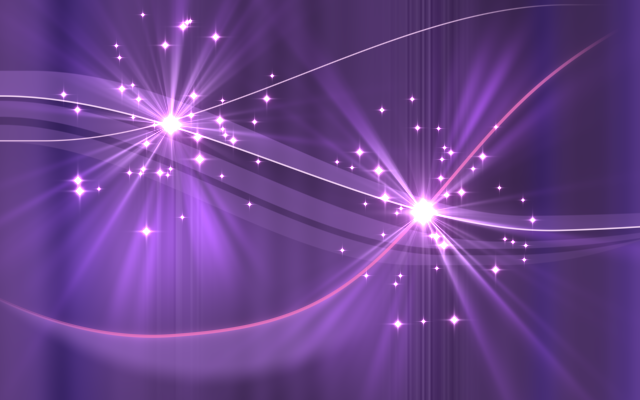
This background is drawn by a Shadertoy shader. Its source:

```glsl
// Violet light curtain crossed by translucent ribbons and thin glowing curves.
// Two flares burst with angular-noise rays, each amid a hashed cloud of sparkles.
#define FLARE_A vec2(0.427, 0.688)
#define FLARE_B vec2(1.058, 0.469)
#define SPARKLES 42
#define CLOUD_RADIUS 0.29
#define RAY_LENGTH 0.19
#define RIBBON_ALPHA 0.42
#define DARK vec3(0.255, 0.165, 0.345)
#define MID vec3(0.43, 0.28, 0.58)
#define LILAC vec3(0.63, 0.44, 0.8)
#define VIOLET vec3(0.57, 0.25, 0.82)
#define PINK vec3(0.95, 0.46, 0.74)

float hash(float n) { return fract(sin(n * 12.9898) * 43758.5453); }

// Value noise repeating after the given period
float noise(float x, float period, float seed) {
  float i = floor(x), f = x - i;
  f *= f * (3.0 - 2.0 * f);
  return mix(hash(mod(i, period) + seed), hash(mod(i + 1.0, period) + seed), f);
}

float bump(float x, float center, float width) {
  float t = (x - center) / width;
  return exp(-t * t);
}

// S-shaped height from y0 to y1, lifting at the far right
float sweep(float x, float y0, float y1, float x0, float x1, float lift) {
  float tail = max(x - 1.25, 0.0);
  return mix(y0, y1, smoothstep(x0, x1, x)) + lift * tail * tail;
}

float pinkCurve(float x) {
  float right = max(x - 1.104, 0.0), left = max(0.427 - x, 0.0);
  return 0.525 - 0.375 * tanh(3.12 * (1.104 - x)) + 0.36 * right * right + 0.55 * left * left;
}

// Distance to the zero level of a field
float levelDistance(float v) {
  return abs(v) / (length(vec2(dFdx(v), dFdy(v))) * iResolution.y + 1e-6);
}

float stroke(float v, float halfWidth) {
  float aa = 0.8 / iResolution.y;
  return 1.0 - smoothstep(halfWidth - aa, halfWidth + aa, levelDistance(v));
}

float ribbon(float y, float top, float bottom) {
  float aa = 1.0 / iResolution.y;
  return smoothstep(-aa, aa, top - y) * smoothstep(-aa, aa, y - bottom);
}

// Soft columns with fine threads near the flares
vec3 curtain(vec2 p) {
  float x = p.x, y = p.y;
  float light = 0.3 * noise(x * 23.0, 64.0, 3.0) - 0.12
    + 0.55 * bump(x, 0.03, 0.09) + 0.4 * bump(x, 0.3, 0.12) + 0.35 * bump(x, 0.45, 0.07)
    + 0.42 * bump(x, 0.97, 0.14) + 0.3 * bump(x, 1.59, 0.05)
    + 0.75 * bump(x, 0.42, 0.36) * bump(y, 0.36, 0.22)
    + 0.35 * bump(x, 0.85, 0.25) * bump(y, 0.3, 0.25)
    + 0.22 * smoothstep(1.1, 1.3, x) * smoothstep(0.47, 0.4, y)
    - 0.25 * bump(x, 1.27, 0.12) * smoothstep(0.45, 0.5, y)
    - 0.3 * bump(x, 0.155, 0.03) - 0.2 * bump(x, 1.48, 0.05);
  vec3 col = mix(DARK, MID, clamp(light, -0.25, 1.25));
  float blue = bump(x, 0.17, 0.09) + 0.8 * bump(x, 1.36, 0.04) + 0.8 * bump(x, 1.58, 0.06);
  float zone = bump(x, 1.07, 0.07) + bump(x, 0.44, 0.06) * bump(y, 0.5, 0.35);
  return col + blue * vec3(-0.01, -0.01, 0.09)
    + 0.12 * zone * (noise(x * 190.0, 512.0, 5.0) - 0.5);
}

// Streaks of varied reach leaving a flare
vec3 rays(vec2 d, float seed) {
  float r = length(d), turn = atan(d.y, d.x) / 6.2831853 + 0.5;
  float broad = noise(turn * 38.0, 38.0, seed), fine = noise(turn * 110.0, 110.0, seed + 31.0);
  float beam = broad * broad * (0.2 + fine * fine * 1.5);
  float fall = exp(-r / (RAY_LENGTH * (0.3 + broad))) * smoothstep(0.0, 0.06, r);
  return mix(vec3(0.85, 0.65, 0.92), VIOLET, smoothstep(0.1, 0.3, r)) * beam * fall * 0.9;
}

// Streaked glow around one direction
vec3 plume(vec2 d, vec2 reach) {
  float r = length(d), size = length(reach);
  float facing = max(dot(d, reach) / (r * size + 1e-4), 0.0);
  float streak = 0.2 + noise(atan(d.y, d.x) * 14.0 + 50.0, 128.0, 4.0);
  return VIOLET * 0.55 * pow(facing, 18.0) * streak * bump(r, size * 0.8, size * 0.45);
}

// Round core with four tapering spikes
float star(vec2 d, float size) {
  vec2 a = abs(d) / size, thin = a.yx / (0.07 + 0.0006 / size);
  vec2 spikes = exp(-a * 2.8 - thin * thin);
  return 1.4 * exp(-dot(a, a) * 18.0) + spikes.x + spikes.y;
}

vec3 flare(vec2 d, float size) {
  float r = length(d) / size;
  vec2 diagonal = vec2(d.x + d.y, d.x - d.y) * 0.7071;
  return vec3(0.95, 0.42, 0.92) * (0.7 * exp(-r * 2.6) + 0.15 * exp(-r * 0.8))
    + vec3(1.0, 0.8, 1.0) * (star(d, size) + 0.4 * star(diagonal, size * 0.7));
}

vec3 sparkles(vec2 d, float seed) {
  vec3 sum = vec3(0.0);
  for (int i = 0; i < SPARKLES; i++) {
    float k = float(i) + seed, angle = 2.4 * k + hash(k + 0.3);
    float radius = CLOUD_RADIUS * (0.14 + 0.86 * pow(hash(k + 7.7), 0.8));
    float size = mix(0.012, 0.036, pow(hash(k + 17.1), 3.5));
    vec2 q = d - radius * vec2(cos(angle), sin(angle));
    sum += star(q, size) * vec3(1.0, 0.75, 1.0) + vec3(0.7, 0.15, 0.6) * exp(-length(q) / size * 4.0);
  }
  return sum;
}

void mainImage(out vec4 fragColor, in vec2 fragCoord) {
  vec2 p = fragCoord / iResolution.xy * vec2(1.6, 1.0), a = p - FLARE_A, b = p - FLARE_B;
  float x = p.x, y = p.y;
  vec3 col = curtain(p);
  // Ribbons over a darker sash
  float white = sweep(x, 0.76, 0.422, 0.0, 1.4, 0.09), base = sweep(x, 0.645, 0.337, 0.0, 1.04, 0.5);
  float bands = ribbon(y, sweep(x, 0.823, 0.46, 0.08, 1.33, 0.06), white)
    + 0.85 * ribbon(y, sweep(x, 0.748, 0.396, 0.0, 1.25, 0.18), sweep(x, 0.708, 0.378, 0.0, 1.12, 0.22))
    + 0.75 * ribbon(y, sweep(x, 0.688, 0.362, 0.0, 1.12, 0.32), base);
  col *= 1.0 - 0.13 * ribbon(y, white, base);
  col = mix(col, LILAC, RIBBON_ALPHA * bands * (1.0 - 0.4 * smoothstep(1.0, 1.5, x)));
  // Soft swath below the pink curve
  float pink = y - pinkCurve(x), hem = 0.055 + 0.75 * (x - 0.52) * (x - 0.52);
  float swath = smoothstep(0.002, -0.002, pink) * smoothstep(-0.03, 0.035, y - hem);
  col = mix(col, LILAC, 0.5 * swath * smoothstep(1.0, 0.7, x));
  // Rays and thin curves
  col += rays(a, 12.0) + 1.1 * rays(b, 57.0) + plume(a, vec2(-0.14, -0.37))
    + plume(a, vec2(0.08, -0.3)) + plume(b, vec2(-0.18, -0.34)) + plume(b, vec2(0.2, 0.31));
  float rise = y - sweep(x, 0.648, 0.988, 0.11, 1.42, 0.0);
  col = mix(col, vec3(0.94, 0.78, 0.94), 0.85 * stroke(rise, 0.0017) * smoothstep(1.55, 1.0, x));
  col = mix(col, vec3(0.98, 0.86, 0.98), 0.9 * stroke(y - white, 0.002));
  float fade = smoothstep(1.56, 1.3, x) * smoothstep(-0.1, 0.4, x);
  col += PINK * 0.2 * fade * exp(-levelDistance(pink) * 120.0);
  col = mix(col, PINK, 0.75 * fade * stroke(pink, 0.0038));
  // Flares and sparkles
  col += flare(a, 0.08) + flare(b, 0.105) + sparkles(a, 11.0) + sparkles(b, 83.0);
  fragColor = vec4(clamp(col, 0.0, 1.0), 1.0);
}
```
